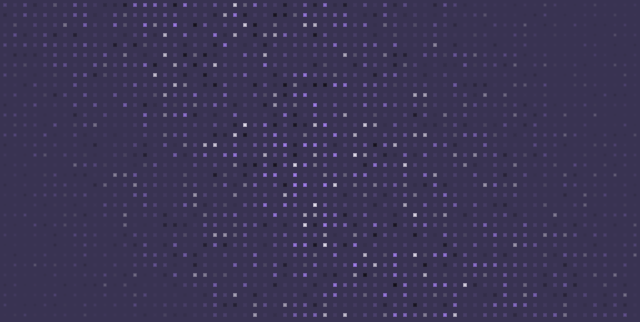
This pattern is drawn by a Shadertoy shader. Its source:

```glsl
#define COLUMNS 64.0
#define DOT_HALF 0.17
#define CORNER 0.04
#define BAND_TOP 0.35
#define BAND_LEAN 0.28
#define BAND_WIDTH 0.32
#define BLACK_SHARE 0.15
#define WHITE_SHARE 0.12
#define GROUND vec3(0.225, 0.2, 0.32)
#define VIOLET vec3(0.64, 0.5, 0.94)
#define INK vec3(0.07, 0.06, 0.08)
#define CHALK vec3(0.92, 0.9, 0.95)

// Three independent random values per cell
vec3 hash3(vec2 p) {
    vec3 q = fract(vec3(p.xyx) * vec3(0.1031, 0.1030, 0.0973));
    q += dot(q, q.yxz + 33.33);
    return fract((q.xxy + q.yzz) * q.zyx);
}

float roundedBox(vec2 p, float halfSize, float radius) {
    vec2 d = abs(p) - halfSize + radius;
    return length(max(d, 0.0)) + min(max(d.x, d.y), 0.0) - radius;
}

// Leaning band of light, strongest along its axis
float bandStrength(vec2 uv) {
    float offset = (uv.x - BAND_TOP - BAND_LEAN * uv.y) / BAND_WIDTH;
    return exp(-offset * offset);
}

vec3 dotColour(float pick) {
    if (pick < BLACK_SHARE) return INK;
    if (pick < BLACK_SHARE + WHITE_SHARE) return CHALK;
    return VIOLET;
}

void mainImage(out vec4 fragColor, in vec2 fragCoord) {
    // Square cells counted from the top left
    float pixel = COLUMNS / iResolution.x;
    vec2 grid = vec2(fragCoord.x, iResolution.y - fragCoord.y) * pixel;
    vec2 cell = floor(grid);
    vec2 centre = (cell + 0.5) / (pixel * iResolution.xy);

    // Each dot has its own colour and opacity
    vec3 rnd = hash3(cell + 17.0);
    float band = bandStrength(centre);
    float opacity = mix(0.1, 1.0, pow(rnd.y, 2.2));
    if (rnd.x < BLACK_SHARE + WHITE_SHARE) opacity = mix(0.12, 1.0, rnd.y);
    opacity *= mix(0.12, 1.0, band);

    // Dots shrink slightly away from the band
    float halfSize = DOT_HALF * mix(0.8, 1.0, smoothstep(0.0, 0.5, band));
    float dist = roundedBox(grid - cell - 0.5, halfSize, CORNER);
    float coverage = clamp(0.5 - dist / pixel, 0.0, 1.0);

    vec3 colour = mix(GROUND, dotColour(rnd.x), coverage * opacity);
    fragColor = vec4(colour, 1.0);
}
```
